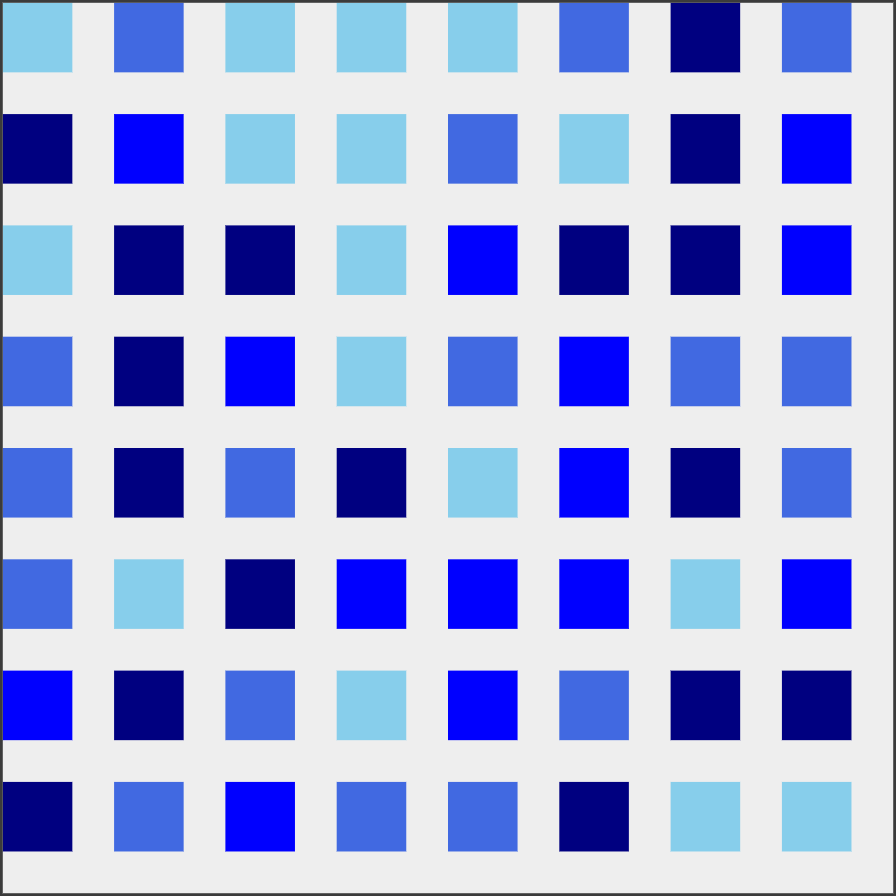
A three.js fragment shader for this pattern:

```glsl
// An 8 by 8 grid of flat blue squares on pale grey, inside a thin dark frame.
// Each square is a box distance in a repeated cell; a hash shuffles the cells,
// and each cell's rank in the shuffle selects one of four blues in set shares.

varying vec2 vUv;

// Layout, as fractions of the canvas
const int COUNT = 8;
const float FRAME = 1.0 / 322.0;
const float PITCH = 40.0 / 322.0;
const float SIDE = 25.0 / 322.0;

// Colours
const vec3 PAPER = vec3(0.933);
const vec3 FRAME_COLOR = vec3(0.23);
const vec3 NAVY = vec3(0.0, 0.0, 0.502);
const vec3 ROYAL = vec3(0.255, 0.412, 0.882);
const vec3 SKY = vec3(0.529, 0.808, 0.922);
const vec3 BLUE = vec3(0.0, 0.0, 1.0);

// Number of squares in each colour; blue takes the remainder
const float NAVY_COUNT = 17.0;
const float ROYAL_COUNT = 17.0;
const float SKY_COUNT = 16.0;
const float SEED = 7.0;

float hash(vec2 p) {
  vec3 q = fract(vec3(p.xyx + SEED) * 0.1031);
  q += dot(q, q.yzx + 33.33);
  return fract((q.x + q.y) * q.z);
}

// Position of a cell when all cells are sorted by their hash
float shuffledRank(vec2 cell) {
  float own = hash(cell);
  float rank = 0.0;
  for (int y = 0; y < COUNT; y++) {
    for (int x = 0; x < COUNT; x++) {
      rank += hash(vec2(float(x), float(y))) < own ? 1.0 : 0.0;
    }
  }
  return rank;
}

vec3 squareColor(vec2 cell) {
  float rank = shuffledRank(cell);
  if (rank < NAVY_COUNT) return NAVY;
  if (rank < NAVY_COUNT + ROYAL_COUNT) return ROYAL;
  if (rank < NAVY_COUNT + ROYAL_COUNT + SKY_COUNT) return SKY;
  return BLUE;
}

// Distance to an axis-aligned square, negative inside
float squareDistance(vec2 p, float halfSide) {
  vec2 d = abs(p) - halfSide;
  return max(d.x, d.y);
}

// Coverage of a shape, smoothed over one screen sample
float coverage(float dist, float softness) {
  return clamp(0.5 - dist / softness, 0.0, 1.0);
}

void main() {
  float softness = max(fwidth(vUv.x), fwidth(vUv.y));

  // Cells count from the top left, centred on their squares
  vec2 fromTopLeft = vec2(vUv.x, 1.0 - vUv.y);
  vec2 p = fromTopLeft - FRAME - 0.5 * SIDE;
  vec2 cell = clamp(floor(p / PITCH + 0.5), 0.0, float(COUNT - 1));
  float square = squareDistance(p - cell * PITCH, 0.5 * SIDE);
  vec3 color = mix(PAPER, squareColor(cell), coverage(square, softness));

  // Frame along the canvas edge
  float inner = squareDistance(vUv - 0.5, 0.5 - FRAME);
  color = mix(FRAME_COLOR, color, coverage(inner, softness));

  gl_FragColor = vec4(color, 1.0);
}
```
